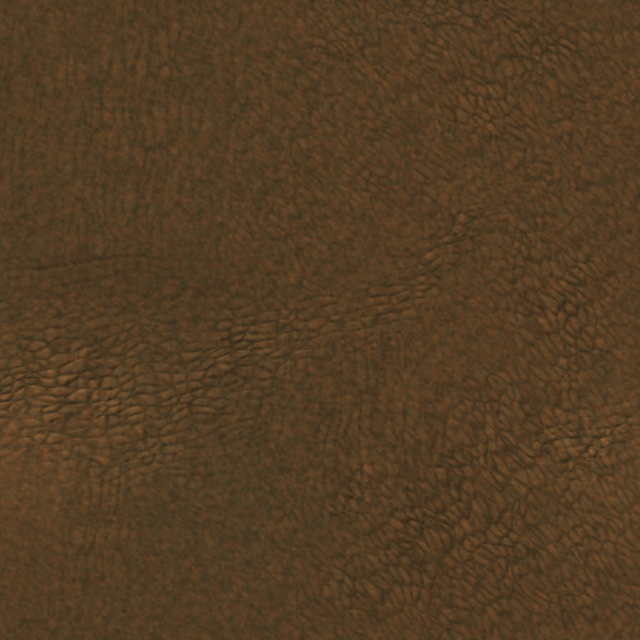
A Shadertoy shader for this texture:

```glsl
// Worn brown leather: soft patches of pebbled and creased hide.
// Stretched cellular noise in three directions is masked by soft regions,
// lit as a shallow relief, and tinted by fine olive and rust mottling.

#define OLIVE vec3(0.289, 0.234, 0.141)
#define RUST vec3(0.367, 0.243, 0.139)
#define PEBBLE_FREQ vec2(36.0, 66.0)
#define DIAGONAL_FREQ vec2(34.0, 80.0)
#define VERTICAL_FREQ vec2(15.0, 56.0)
#define GRAIN_FREQ vec2(85.0, 165.0)
#define MOTTLE_FREQ 195.0
#define RELIEF 0.23
#define SHADING 0.34
#define MOTTLE 0.64
#define BEND 0.9
#define LIGHT_STEP vec2(-0.0013, 0.0024)

vec2 hash2(vec2 p) {
    vec3 q = fract(p.xyx * vec3(0.1031, 0.1030, 0.0973));
    q += dot(q, q.yzx + 33.33);
    return fract((q.xx + q.yz) * q.zy);
}

float noise(vec2 p) {
    vec2 i = floor(p), f = fract(p);
    f = f * f * (3.0 - 2.0 * f);
    float low = mix(hash2(i).x, hash2(i + vec2(1, 0)).x, f.x);
    float high = mix(hash2(i + vec2(0, 1)).x, hash2(i + vec2(1, 1)).x, f.x);
    return mix(low, high, f.y);
}

float fbm(vec2 p) {
    float sum = 0.0, amp = 0.5;
    for (int i = 0; i < 4; i++) {
        sum += amp * noise(p);
        p = mat2(1.6, 1.2, -1.2, 1.6) * p + 7.3;
        amp *= 0.5;
    }
    return sum / 0.9375;
}

vec2 turn(vec2 p, float degrees) {
    float a = radians(degrees);
    return vec2(cos(a) * p.x + sin(a) * p.y, cos(a) * p.y - sin(a) * p.x);
}

// Rounded cell height: zero in the creases, one on the tops
float cells(vec2 p) {
    vec2 id = floor(p), f = fract(p);
    float nearest = 8.0, second = 8.0;
    for (int y = -1; y <= 1; y++)
    for (int x = -1; x <= 1; x++) {
        vec2 o = vec2(x, y);
        float d = length(o + 0.1 + 0.8 * hash2(id + o) - f);
        second = min(second, max(nearest, d));
        nearest = min(nearest, d);
    }
    return smoothstep(-0.1, 0.75, second - nearest);
}

// Cells stretched along one direction, bent by slow noise and unevenly deep
float hide(vec2 uv, float degrees, vec2 freq) {
    vec2 p = turn(uv, degrees) * freq + 40.0;
    vec2 bend = vec2(noise(uv * 23.0 + 3.0), noise(uv * 23.0 + 51.0)) - 0.5;
    float uneven = noise(p * 1.1 + 17.0) - 0.5;
    return cells(p + BEND * bend) - 0.43 + 0.55 * uneven;
}

// Soft elliptical patch
float region(vec2 uv, vec2 centre, vec2 radius, float degrees) {
    vec2 d = turn(uv - centre, degrees) / radius;
    return exp(-dot(d, d));
}

// Thin wandering horizontal fold
float fold(vec2 uv, float level) {
    float path = level + 0.006 * sin(uv.x * 17.0 + level * 40.0) + 0.02 * (noise(uv * 14.0) - 0.5);
    return exp(-pow((uv.y - path) / 0.004, 2.0)) * smoothstep(0.3, 0.7, noise(uv * vec2(11.0, 3.0) + level * 90.0));
}

// Strength of the pebbled, diagonal and vertical hide
vec3 strengths(vec2 uv) {
    float pebble = 0.9 * region(uv, vec2(0.12, 0.39), vec2(0.27, 0.13), -8.0)
        + 0.6 * region(uv, vec2(0.47, 0.48), vec2(0.20, 0.06), 12.0)
        + 0.6 * region(uv, vec2(0.70, 0.62), vec2(0.13, 0.04), 42.0)
        + 0.7 * region(uv, vec2(0.95, 0.33), vec2(0.11, 0.06), 25.0);
    float diagonal = 0.75 * region(uv, vec2(0.76, 0.88), vec2(0.28, 0.20), -30.0)
        + 0.85 * region(uv, vec2(0.78, 0.18), vec2(0.32, 0.22), 20.0)
        + 0.7 * region(uv, vec2(0.87, 0.53), vec2(0.09, 0.11), 0.0)
        + 0.4 * region(uv, vec2(0.47, 0.70), vec2(0.10, 0.17), 0.0);
    float vertical = 0.42 * region(uv, vec2(0.20, 0.82), vec2(0.22, 0.24), 0.0)
        + 0.45 * region(uv, vec2(0.14, 0.27), vec2(0.10, 0.20), 0.0)
        + 0.5 * region(uv, vec2(0.55, 0.35), vec2(0.18, 0.14), 0.0);
    float wear = mix(0.75, 1.2, smoothstep(0.3, 0.7, fbm(uv * 13.0 + 12.0)));
    return (vec3(pebble, diagonal, vertical) + vec3(0.03, 0.15, 0.08)) * wear;
}

float height(vec2 uv, vec3 strength) {
    vec3 layers = vec3(hide(uv, 10.0, PEBBLE_FREQ),
                       hide(uv, -54.0, DIAGONAL_FREQ),
                       hide(uv, 88.0, VERTICAL_FREQ));
    float grain = noise(turn(uv, -42.0) * GRAIN_FREQ + 5.0) - 0.5;
    float sides = smoothstep(0.40, 0.22, uv.x) + smoothstep(0.88, 0.97, uv.x);
    return dot(layers, strength) + 0.42 * grain
        - 0.4 * sides * (fold(uv, 0.59) + 0.6 * fold(uv, 0.565));
}

void mainImage(out vec4 fragColor, in vec2 fragCoord) {
    vec2 uv = fragCoord / iResolution.xy;

    // Relief: dark creases plus light from the upper left
    vec3 strength = strengths(uv);
    float h = height(uv, strength);
    float slope = h - height(uv + LIGHT_STEP, strength);

    // Fine mottling and slow drift between olive and rust
    float fine = noise(uv * MOTTLE_FREQ) + noise(turn(uv, 33.0) * MOTTLE_FREQ * 0.8 + 9.0) - 1.0;
    float hue = 0.50 + MOTTLE * fine + 0.16 * (fbm(uv * 6.0 + 30.0) - 0.5)
        + 0.14 * (smoothstep(0.25, 0.8, uv.x) - 0.5)
        - 0.16 * region(uv, vec2(0.36, 0.24), vec2(0.16, 0.13), 0.0)
        + 0.18 * region(uv, vec2(0.02, 0.25), vec2(0.16, 0.16), 0.0) + 0.25 * h;
    vec3 color = mix(OLIVE, RUST, clamp(hue, -0.2, 1.25));

    // Broad worn and shaded areas
    float speckle = noise(uv * MOTTLE_FREQ * 1.15 + 70.0) - 0.5;
    float tone = 1.0 + 0.05 * (fbm(uv * 4.0) - 0.5) + 0.14 * speckle
        + 0.13 * region(uv, vec2(0.02, 0.31), vec2(0.20, 0.13), 0.0)
        + 0.11 * region(uv, vec2(1.0, 0.28), vec2(0.14, 0.14), 0.0)
        - 0.05 * region(uv, vec2(0.25, 0.56), vec2(0.28, 0.05), 0.0)
        - 0.05 * region(uv, vec2(0.70, 0.16), vec2(0.12, 0.14), 0.0);
    color *= tone + RELIEF * h + SHADING * slope;

    fragColor = vec4(clamp(color, 0.0, 1.0), 1.0);
}
```
